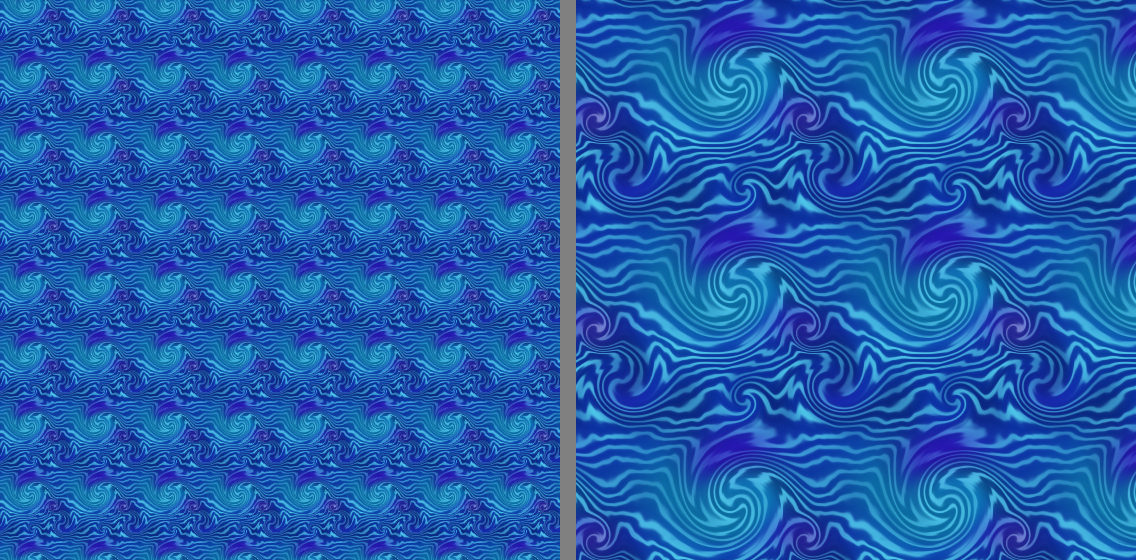
Left, the full canvas; right, a detail of the centre.
This pattern is drawn by a three.js fragment shader. Its source:

```glsl
varying vec2 vUv;

const float REPEATS = 8.0;
const float LINES_PER_TILE = 15.0;
const float LINE_HALF_WIDTH = 0.18;
const float TAU = 6.28318;

const vec3 DEEP_BLUE = vec3(0.04, 0.17, 0.56);
const vec3 TEAL = vec3(0.04, 0.41, 0.61);
const vec3 VIOLET = vec3(0.13, 0.08, 0.62);
const vec3 CYAN = vec3(0.30, 0.77, 0.91);
const vec3 LILAC = vec3(0.27, 0.30, 0.82);
const vec3 PALE = vec3(0.66, 0.68, 0.92);

float hash(vec2 cell) {
  vec3 q = fract(cell.xyx * vec3(0.1031, 0.1030, 0.0973));
  q += dot(q, q.yzx + 33.33);
  return fract((q.x + q.y) * q.z);
}

// Value noise that wraps once per tile, from -1 to 1
float tileNoise(vec2 p, float cells, float seed) {
  vec2 cell = floor(p * cells);
  vec2 f = fract(p * cells);
  f = f * f * (3.0 - 2.0 * f);
  vec2 a = mod(cell, cells) + seed;
  vec2 b = mod(cell + 1.0, cells) + seed;
  float low = mix(hash(a), hash(vec2(b.x, a.y)), f.x);
  float high = mix(hash(vec2(a.x, b.y)), hash(b), f.x);
  return mix(low, high, f.y) * 2.0 - 1.0;
}

// Offset to the nearest repeat of a centre
vec2 wrapOffset(vec2 p, vec2 center) {
  return fract(p - center + 0.5) - 0.5;
}

float blob(vec2 p, vec2 center, vec2 size) {
  vec2 d = wrapOffset(p, center) / size;
  return exp(-dot(d, d));
}

// Rotates the plane around a centre, fading out at the radius
vec2 twirl(vec2 p, vec2 center, float radius, float turn) {
  vec2 d = wrapOffset(p, center);
  float fade = max(0.0, 1.0 - length(d) / radius);
  float angle = turn * fade * fade;
  float c = cos(angle);
  float s = sin(angle);
  return p + mat2(c, s, -s, c) * d - d;
}

vec2 swirlField(vec2 p) {
  p = twirl(p, vec2(0.76, 0.765), 0.15, 4.6);
  p = twirl(p, vec2(0.43, 0.94), 0.40, -5.2);
  p = twirl(p, vec2(0.88, 0.52), 0.29, 4.2);
  p = twirl(p, vec2(0.47, 0.43), 0.15, -4.4);
  return p;
}

// Line phase: level bands with a broad bend, local folds and a fine jitter
float linePhase(vec2 p) {
  float bend = sin(TAU * (p.x - 0.25)) * cos(TAU * p.y);
  float fold = 0.8 + 2.2 * blob(p, vec2(0.08, 0.69), vec2(0.20, 0.14));
  return p.y * LINES_PER_TILE
    + 0.9 * bend
    + fold * tileNoise(p, 6.0, 3.0)
    + 0.35 * tileNoise(p, 11.0, 17.0)
    + 0.14 * tileNoise(p, 28.0, 41.0);
}

// Bright line with a faint halo, blended to its mean where lines crowd
float lineProfile(float phase) {
  float spread = fwidth(phase);
  float soft = max(0.10, 0.6 * spread);
  float d = abs(fract(phase) - 0.5);
  float core = 1.0 - smoothstep(LINE_HALF_WIDTH - soft, LINE_HALF_WIDTH + soft, d);
  float halo = 0.5 - 0.5 * cos(TAU * phase);
  float line = 0.8 * core + 0.2 * halo;
  return mix(line, 0.39, smoothstep(0.5, 1.0, spread));
}

void main() {
  vec2 p = vUv * REPEATS;
  vec2 warped = swirlField(p);
  vec2 tint = mix(p, warped, 0.25);

  // Colour regions
  float teal = 1.1 * blob(tint, vec2(0.43, 0.93), vec2(0.25, 0.17))
    + 0.8 * blob(tint, vec2(0.12, 0.05), vec2(0.21, 0.19))
    + 0.35 * blob(tint, vec2(0.15, 0.75), vec2(0.16, 0.14));
  float violet = 1.2 * blob(tint, vec2(0.43, 0.17), vec2(0.19, 0.12))
    + 0.8 * blob(tint, vec2(0.70, 0.77), vec2(0.20, 0.08))
    + 0.4 * blob(tint, vec2(0.93, 0.47), vec2(0.13, 0.09));
  teal = clamp(teal, 0.0, 1.0);
  violet = clamp(violet, 0.0, 1.0);

  vec3 ground = mix(mix(DEEP_BLUE, TEAL, teal), VIOLET, violet);
  ground *= 1.0 + 0.2 * tileNoise(warped, 5.0, 59.0);

  // Small eddy, paler in some repeats
  vec2 eddy = vec2(0.76, 0.765);
  float variation = hash(mod(floor(p - eddy + 0.5), REPEATS) + 7.0);
  float pale = blob(p, eddy, vec2(0.08)) * (0.35 + 0.5 * variation);

  vec3 ink = mix(mix(CYAN, LILAC, violet * 0.85), PALE, pale);
  float line = lineProfile(linePhase(warped));
  float strength = 0.74 + 0.35 * tileNoise(warped, 6.0, 83.0);

  vec3 color = mix(ground, ink, clamp(line * strength, 0.0, 1.0));
  gl_FragColor = vec4(mix(color, PALE, pale * 0.12), 1.0);
}
```
